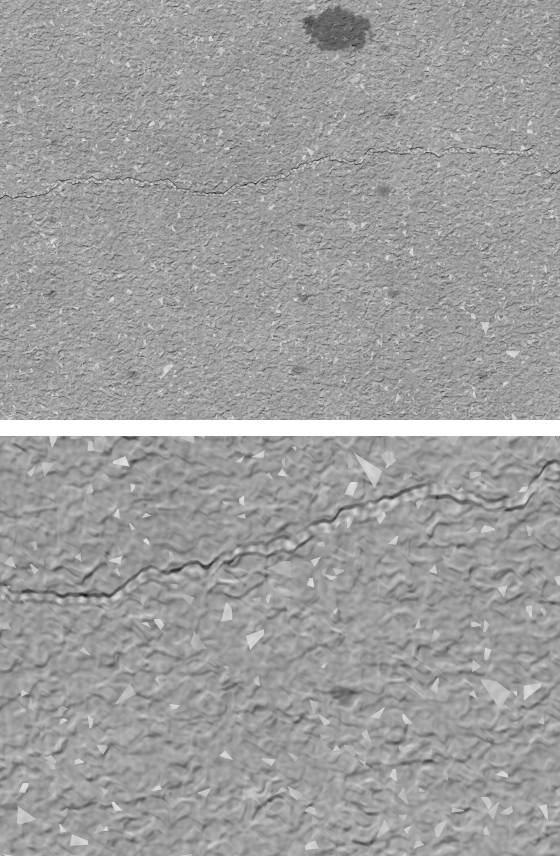
Top: the whole. Bottom: its middle third, enlarged.
Write a Shadertoy shader that draws this texture.

```glsl
// Weathered grey asphalt with pale stone chips, a winding crack and a dark oil stain.

vec2 hash2(vec2 p) {
    p = vec2(dot(p, vec2(127.1, 311.7)), dot(p, vec2(269.5, 183.3)));
    return fract(sin(p) * 43758.5453);
}

float gradientCorner(vec2 cell, vec2 offset) {
    float angle = 6.2832 * hash2(cell).x;
    return dot(vec2(cos(angle), sin(angle)), offset);
}

float gradientNoise(vec2 p) {
    vec2 i = floor(p), f = fract(p);
    vec2 u = f * f * f * (f * (f * 6.0 - 15.0) + 10.0);
    vec2 e = vec2(1, 0);
    return mix(mix(gradientCorner(i, f), gradientCorner(i + e.xy, f - e.xy), u.x),
               mix(gradientCorner(i + e.yx, f - e.yx), gradientCorner(i + e.xx, f - e.xx), u.x), u.y);
}

// Height of the worn surface: plateaus with steep, broken rims
float surfaceHeight(vec2 p) {
    p += 0.005 * vec2(gradientNoise(p * 70.0), gradientNoise(p * 70.0 + 31.0));
    float coarse = gradientNoise(p * vec2(55, 72));
    float fine = gradientNoise(p * vec2(105, 140) + 17.0);
    return smoothstep(-0.13, 0.13, coarse) + 0.8 * smoothstep(-0.05, 0.3, fine);
}

// Scattered angular stones: x is coverage, y a random tone
vec2 stones(vec2 p, float density, float share, float size) {
    vec2 g = p * density, cell = floor(g);
    vec2 rnd = hash2(cell + density), shape = hash2(cell + density + 51.0);
    vec2 q = fract(g) - 0.35 - 0.3 * rnd;
    float reach = 0.0;
    for (int k = 0; k < 5; k++) {
        float angle = 1.2566 * float(k) + 6.2832 * shape.x + 0.7 * sin(float(k) * 9.0 + shape.y * 20.0);
        float stretch = 0.8 + 0.7 * fract(shape.y * 7.0 + float(k) * 0.37);
        reach = max(reach, dot(q, vec2(cos(angle), sin(angle))) * stretch);
    }
    float radius = size * (0.45 + 0.55 * shape.y);
    float blur = 0.8 * density / iResolution.y;
    float present = step(fract(rnd.x * 13.0 + rnd.y * 5.0), share);
    return vec2(present * (1.0 - smoothstep(radius - blur, radius + blur, reach)), rnd.y);
}

// Height of the crack's centre line at x
float crackLine(float x) {
    float y = 0.538 + 0.03 * smoothstep(0.08, 0.15, x) - 0.026 * smoothstep(0.40, 0.43, x)
            + 0.075 * smoothstep(0.5, 0.8, x) + 0.024 * smoothstep(0.855, 0.885, x)
            - 0.038 * step(1.285, x);
    return y + 0.012 * gradientNoise(vec2(x * 16.0, 3.5)) + 0.009 * gradientNoise(vec2(x * 48.0, 8.5))
             + 0.004 * gradientNoise(vec2(x * 120.0, 5.5));
}

void mainImage(out vec4 fragColor, in vec2 fragCoord) {
    vec2 p = fragCoord / iResolution.y;

    // Base tone with broad drift and fine grit
    float grey = 0.618 + 0.03 * gradientNoise(p * 2.5) + 0.035 * gradientNoise(p * 13.0);
    grey += 0.06 * gradientNoise(p * 85.0) + 0.09 * gradientNoise(p * 190.0);

    // Embedded stones, flush with the surface
    vec2 pebble = stones(p + 0.003 * gradientNoise(p * 60.0), 38.0, 0.4, 0.27);
    grey += pebble.x * (pebble.y - 0.4) * 0.12;

    // Side light on the rims
    float slope = surfaceHeight(p) - surfaceHeight(p + vec2(-0.0012, 0.0026));
    float wear = 0.75 + 0.9 * gradientNoise(p * 28.0 + 5.0);
    grey += wear * slope * (slope < 0.0 ? 0.17 : 0.10);

    // Pale chips from tiny flecks to rare large stones
    for (int k = 0; k < 4; k++) {
        float level = float(k);
        vec2 chip = stones(p + level * 0.173, 92.0 - 21.0 * level, 0.085 - 0.021 * level, 0.30);
        float tone = 0.70 + 0.17 * chip.y + 0.10 * gradientNoise(p * 150.0);
        grey = mix(grey, tone, 0.9 * chip.x);
    }

    // Small faint smudges
    vec2 tile = floor(p * 5.0), rnd = hash2(tile + 77.0);
    vec2 toSmudge = fract(p * 5.0) - 0.25 - 0.5 * rnd;
    float smudge = length(toSmudge * vec2(0.8, 1.2)) + 0.06 * gradientNoise(p * 55.0);
    grey -= 0.13 * step(0.55, rnd.x) * (1.0 - smoothstep(0.02, 0.05 + 0.05 * rnd.y, smudge));

    // Crack: granular pale filling between broken dark lips
    float d = p.y - crackLine(p.x);
    float halfWidth = 0.0042 + 0.004 * gradientNoise(vec2(p.x * 22.0, 1.5));
    float open = 1.0 - smoothstep(1.26, 1.284, p.x) * (1.0 - smoothstep(1.286, 1.30, p.x));
    float filling = 1.0 - smoothstep(halfWidth - 0.001, halfWidth + 0.0015, abs(d));
    grey = mix(grey, 0.69 + 0.38 * gradientNoise(p * 170.0 + 3.0), 0.85 * open * filling);
    float lipTop = 1.0 - smoothstep(0.0006, 0.0028, abs(d - halfWidth - 0.001));
    float lipBottom = 1.0 - smoothstep(0.0006, 0.0028, abs(d + halfWidth + 0.001));
    float broken = gradientNoise(vec2(p.x * 30.0, 6.5));
    float lips = lipTop * smoothstep(-0.3, 0.2, broken) + lipBottom * smoothstep(-0.25, 0.25, -broken);
    grey -= 0.27 * open * lips;

    // Ragged oil stain
    float stain = length((p - vec2(0.807, 0.93)) / vec2(0.078, 0.053));
    stain += 0.3 * gradientNoise(p * 24.0) + 0.25 * gradientNoise(p * 75.0);
    grey *= 1.0 - 0.36 * (1.0 - smoothstep(0.82, 1.08, stain));

    fragColor = vec4(vec3(clamp(grey, 0.0, 1.0)), 1.0);
}
```
